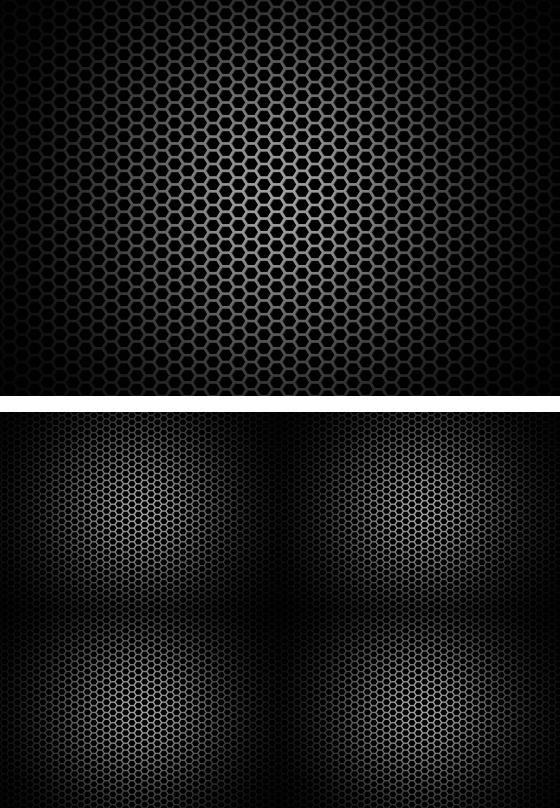
Top, the tile; bottom, the same tile 2 across and 2 down.
Reproduce this pattern procedurally as a WebGL 2 fragment shader.

```glsl
#version 300 es
precision highp float;
// Dark metal mesh of flat-topped hexagonal holes, lit by a soft central glow.
// A staggered lattice gives each hole; a shifted copy of the hole leaves its
// inner wall in view. Whole repeat counts keep the sheet tileable.

uniform vec2 u_resolution;
out vec4 outColor;

const vec2 REPEATS = vec2(22.0, 29.0);        // column pairs across, rows down
const vec2 LATTICE = vec2(1.7320508, 1.0);    // one repeat, in row heights
const vec2 PHASE = vec2(0.86, 0.0);           // first hole, in repeats
const float HOLE_RADIUS = 0.406;              // centre to flat side
const vec2 WALL_SHIFT = vec2(0.062, -0.028);  // visible depth of the plate
const float GLOW_RADIUS = 0.455;              // in canvas heights
const vec3 HOLE_COLOR = vec3(0.003);
const vec3 METAL_COLOR = vec3(0.62);
const vec3 EDGE_COLOR = vec3(0.006);

// Distance from the centre of a hexagon with flat top and bottom
float hexRadius(vec2 p) {
  p = abs(p);
  return max(p.y, dot(p, vec2(0.8660254, 0.5)));
}

// Offset from the nearest hole centre of the staggered lattice
vec2 nearestHole(vec2 p, vec2 period) {
  vec2 a = mod(p + 0.5 * period, period) - 0.5 * period;
  vec2 b = mod(p, period) - 0.5 * period;
  return dot(a, a) < dot(b, b) ? a : b;
}

// Smooth coverage of a hexagonal hole
float holeMask(vec2 p, float radius, float soft) {
  return 1.0 - smoothstep(-soft, soft, hexRadius(p) - radius);
}

// Round light, fading evenly toward all borders
float centralGlow(vec2 uv, float aspect, float radius) {
  vec2 d = (uv - 0.5) * vec2(aspect, 1.0) / radius;
  return exp(-dot(d, d));
}

void main() {
  vec2 uv = gl_FragCoord.xy / u_resolution;
  float aspect = u_resolution.x / u_resolution.y;
  float soft = 0.65 * REPEATS.y / u_resolution.y;

  // Hole opening and the part of it that is open right through
  vec2 cell = nearestHole((uv * REPEATS - PHASE) * LATTICE, LATTICE);
  float opening = holeMask(cell, HOLE_RADIUS, soft);
  float through = opening * holeMask(cell - WALL_SHIFT, HOLE_RADIUS, soft);

  // Bright face, with darker walls inside the holes
  float glow = centralGlow(uv, aspect, GLOW_RADIUS);
  vec3 face = EDGE_COLOR + METAL_COLOR * glow;
  vec3 wall = face * 0.45;

  vec3 color = mix(face, wall, opening);
  color = mix(color, HOLE_COLOR, through);
  outColor = vec4(color, 1.0);
}
```
